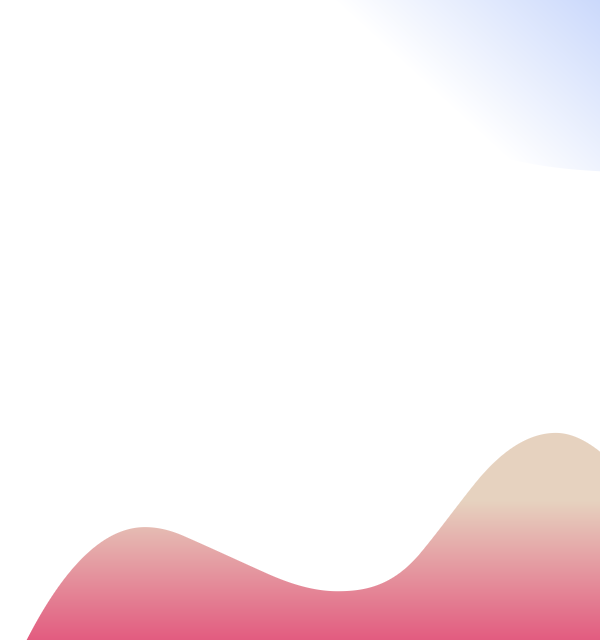
A Shadertoy shader for this background:

```glsl
const vec3 PAPER = vec3(1.0);
const vec3 SKY_BLUE = vec3(0.795, 0.85, 0.985);
const vec3 SAND = vec3(0.902, 0.822, 0.748);
const vec3 ROSE = vec3(0.888, 0.358, 0.5);
const float SAND_HEIGHT = 0.217;            // rose has faded to sand here
const vec2 SKY_FADE = vec2(2.25, 2.62);     // fade rate away from the top right corner

// Curve knots: x, height, slope
const int KNOTS = 9;
const vec3 HILL[KNOTS] = vec3[KNOTS](
    vec3(0.0444, 0.0, 1.83), vec3(0.2417, 0.1764, 0.0), vec3(0.3056, 0.1628, -0.41),
    vec3(0.4444, 0.1042, -0.42), vec3(0.5625, 0.0762, 0.0), vec3(0.7014, 0.1367, 1.13),
    vec3(0.7917, 0.2448, 1.16), vec3(0.9264, 0.3236, 0.0), vec3(1.0, 0.2943, -0.75));
const vec3 CLOUD[KNOTS] = vec3[KNOTS](
    vec3(0.0, 1.06, 0.0), vec3(0.4028, 1.0, -0.14), vec3(0.5208, 0.9688, -0.56),
    vec3(0.5833, 0.9115, -1.17), vec3(0.6667, 0.8294, -0.73), vec3(0.7778, 0.7708, -0.37),
    vec3(0.8889, 0.7435, -0.17), vec3(1.0, 0.7324, -0.05), vec3(1.1, 0.73, 0.0));

// Cubic Hermite height between two knots
float hermite(vec3 a, vec3 b, float x) {
    float span = b.x - a.x;
    float t = clamp((x - a.x) / span, 0.0, 1.0);
    float s = 1.0 - t;
    return s * s * ((1.0 + 2.0 * t) * a.y + t * span * a.z)
         + t * t * ((1.0 + 2.0 * s) * b.y - s * span * b.z);
}

// Height of the smooth curve, continued straight before the first knot
float curveHeight(vec3 knots[KNOTS], float x) {
    float height = knots[0].y + (x - knots[0].x) * knots[0].z;
    for (int i = 0; i < KNOTS - 1; i++) {
        if (x >= knots[i].x) height = hermite(knots[i], knots[i + 1], x);
    }
    return height;
}

// Coverage of the positive side, one pixel wide at the edge
float coverage(float d) {
    float width = max(length(vec2(dFdx(d), dFdy(d))), 1e-5);
    return clamp(d / width + 0.5, 0.0, 1.0);
}

void mainImage(out vec4 fragColor, in vec2 fragCoord) {
    vec2 uv = fragCoord / iResolution.xy;

    // Blue corner, fading diagonally
    float skyTint = clamp(1.0 - dot(1.0 - uv, SKY_FADE), 0.0, 1.0);
    vec3 sky = mix(PAPER, SKY_BLUE, skyTint);
    vec3 color = mix(PAPER, sky, coverage(uv.y - curveHeight(CLOUD, uv.x)));

    // Rolling hill, rose to sand
    vec3 hill = mix(ROSE, SAND, clamp(uv.y / SAND_HEIGHT, 0.0, 1.0));
    color = mix(color, hill, coverage(curveHeight(HILL, uv.x) - uv.y));

    fragColor = vec4(color, 1.0);
}
```
